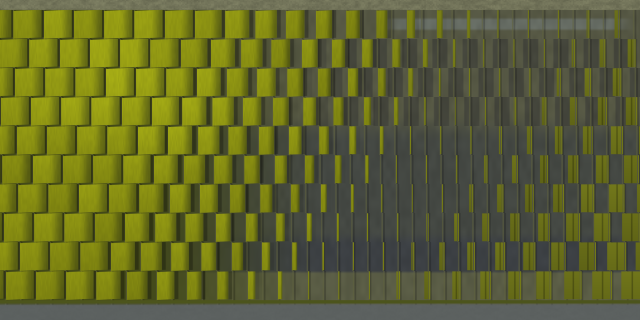
A WebGL 1 fragment shader for this pattern:

```glsl
precision mediump float;
uniform vec2 u_resolution;

const float COLUMNS = 21.15;
const float ROWS = 10.0;
const float ROW_HEIGHT = 0.0907;
const float TOP_MARGIN = 0.031;
const float FIRST_HINGE = 0.44;
const float ROW_DRIFT = 0.027;
const float ROD_WIDTH = 0.045;
const float FULL_WIDTH = 0.93;
const float EDGE_WIDTH = 0.04;
const vec3 LIT = vec3(0.585, 0.610, 0.075);
const vec3 SHADED = vec3(0.385, 0.410, 0.080);
const vec3 BACK = vec3(0.410, 0.430, 0.095);
const vec3 GAP = vec3(0.260, 0.285, 0.095);
const vec3 UPPER_WALL = vec3(0.335, 0.342, 0.265);
const vec3 MID_WALL = vec3(0.265, 0.280, 0.260);
const vec3 LOW_WALL = vec3(0.235, 0.250, 0.265);
const vec3 BASE_WALL = vec3(0.350, 0.360, 0.270);
const vec3 HAZE = vec3(0.420, 0.450, 0.430);
const vec3 ROD = vec3(0.370, 0.380, 0.240);
const vec3 CONCRETE = vec3(0.460, 0.465, 0.360);
const vec3 PAVING = vec3(0.360, 0.380, 0.375);

float hash(vec2 p) {
  p = fract(p * vec2(0.1031, 0.1137));
  p += dot(p, p.yx + 33.33);
  return fract((p.x + p.y) * p.x * 7.31);
}

float noise(vec2 p) {
  vec2 i = floor(p), f = fract(p);
  f = f * f * (3.0 - 2.0 * f);
  return mix(mix(hash(i), hash(i + vec2(1.0, 0.0)), f.x),
             mix(hash(i + vec2(0.0, 1.0)), hash(i + 1.0), f.x), f.y);
}

// Soft-edged interval from a to b
float band(float x, float a, float b, float soft) {
  return smoothstep(a - soft, a + soft, x) * (1.0 - smoothstep(b - soft, b + soft, x));
}

// Visible width of a panel that turns edge-on towards the right
float frontWidth(float hinge, float row) {
  float fullX = 7.4 - 0.47 * row;
  float thinX = 15.0 - 0.64 * row;
  float t = (hinge - fullX) / (thinX - fullX);
  return clamp(0.8 - 0.66 * t, EDGE_WIDTH, FULL_WIDTH);
}

// Visible width once the panel has turned past edge-on
float backWidth(float hinge, float row) {
  return clamp(0.075 * (hinge - 18.7 + 0.74 * row), 0.0, 0.65);
}

vec3 wallColor(vec2 q, float row, float f) {
  vec3 wall = mix(UPPER_WALL, MID_WALL, smoothstep(3.5, 4.6, q.y));
  wall = mix(wall, LOW_WALL, smoothstep(7.6, 8.1, q.y));
  wall = mix(wall, BASE_WALL, smoothstep(8.97, 9.1, q.y));
  wall = mix(wall, HAZE, 0.75 * band(q.x, 12.9, 20.6, 0.5) * band(q.y, 0.3, 0.68, 0.06));
  // Cast shadows of the upper panels
  float castShadow = band(f, 0.32, 0.82, 0.03) * band(row, 0.5, 3.5, 0.1);
  wall = mix(wall, vec3(0.25, 0.255, 0.225), 0.8 * castShadow * smoothstep(9.0, 12.0, q.x));
  wall *= 0.95 + 0.1 * noise(q * vec2(6.0, 3.0));
  return mix(GAP, wall, smoothstep(4.0, 11.0, q.x));
}

void main() {
  vec2 uv = gl_FragCoord.xy / u_resolution;
  vec2 q = vec2(uv.x * COLUMNS, (1.0 - uv.y - TOP_MARGIN) / ROW_HEIGHT);
  float softX = 0.7 * COLUMNS / u_resolution.x;
  float softY = 0.7 / (ROW_HEIGHT * u_resolution.y);

  // Staggered cells
  float row = clamp(floor(q.y), 0.0, ROWS - 1.0);
  float shift = FIRST_HINGE + 0.5 * mod(row, 2.0) + ROW_DRIFT * row;
  float cell = floor(q.x - shift);
  float f = fract(q.x - shift);
  float hinge = cell + shift;
  float tint = 0.95 + 0.1 * hash(vec2(cell + 40.0, row + 7.0));

  // Wall and rods
  vec3 color = wallColor(q, row, f);
  float rodPhase = abs(fract(f * 2.0 + 0.5) - 0.5) * 0.5;
  float rod = 1.0 - smoothstep(ROD_WIDTH * 0.5 - softX, ROD_WIDTH * 0.5 + softX, rodPhase);
  float rodShade = band(f, 0.03, 0.09, softX) + band(f, 0.53, 0.59, softX);
  color *= 1.0 - 0.2 * rodShade;
  color = mix(color, ROD, 0.6 * rod);

  // Front faces, with a shadow beside each
  float w = frontWidth(hinge, row);
  float y = q.y - row + 0.05 * (f - 0.5) * smoothstep(0.2, 0.6, w);
  float inRow = band(y, 0.01, 0.97, softY);
  color *= 1.0 - 0.28 * smoothstep(0.1, 0.5, w) * band(f, w, w + 0.13, 0.03) * inRow;
  vec2 sun = (q - vec2(4.2, 2.6)) / vec2(4.0, 3.2);
  float light = 0.92 + 0.16 * exp(-dot(sun, sun)) - 0.07 * y;
  vec3 face = mix(LIT, SHADED, smoothstep(0.55, 1.0, f / w));
  face *= light * tint * (0.97 + 0.06 * noise(q * vec2(24.0, 5.0)));
  face = mix(face, BACK, 0.6 * smoothstep(11.0, 16.0, hinge));
  color = mix(color, face, band(f, 0.0, w, softX) * inRow);

  // Reversed faces ending at the next hinge
  float b = backWidth(hinge + 1.0, row);
  float backFace = band(f, 1.0 - b, 0.98, softX) * step(0.03, b) * inRow;
  float crease = band(f, 0.98 - 0.45 * b, 1.03 - 0.45 * b, softX) * step(0.2, b);
  color = mix(color, BACK * tint * (1.04 - 0.1 * y) * (1.0 - 0.25 * crease), backFace);

  // Concrete above, paving below
  float grain = noise(q * vec2(5.0, 9.0)) * 0.6 + noise(q * 21.0) * 0.4;
  color = mix(CONCRETE * (0.85 + 0.25 * grain), color, smoothstep(-softY, softY, q.y));
  color = mix(color, GAP * 1.15, band(q.y, ROWS, ROWS + 0.12, softY));
  color = mix(color, PAVING * (0.98 + 0.04 * grain), smoothstep(10.08, 10.2, q.y));
  gl_FragColor = vec4(color, 1.0);
}
```
